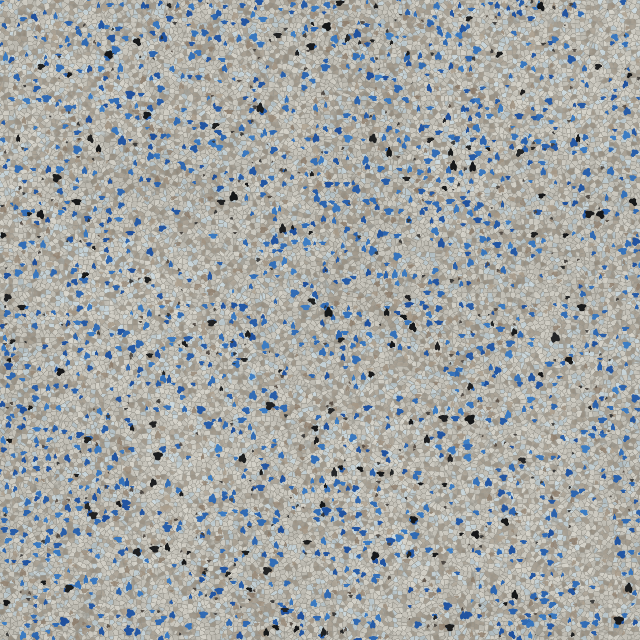
This texture is drawn by a Shadertoy shader. Its source:

```glsl
float hash(vec2 p) {
    return fract(sin(dot(p, vec2(127.1, 311.7))) * 43758.5453);
}

vec2 hash2(vec2 p) {
    return vec2(hash(p), hash(p + 57.3));
}

float noise(vec2 p) {
    vec2 i = floor(p), f = fract(p);
    f = f * f * (3.0 - 2.0 * f);
    return mix(mix(hash(i), hash(i + vec2(1, 0)), f.x),
               mix(hash(i + vec2(0, 1)), hash(i + vec2(1, 1)), f.x), f.y);
}

// Scattered angular chips: x is coverage, y is a random tone per chip
vec2 chips(vec2 uv, float cells, float share, float radius, float seed) {
    float soft = max(0.0009, 0.7 / iResolution.y);
    vec2 result = vec2(0.0);
    for (int y = -1; y <= 1; y++)
    for (int x = -1; x <= 1; x++) {
        vec2 cell = floor(uv * cells) + vec2(x, y);
        vec2 key = cell + seed;
        float density = share * mix(0.4, 1.6, noise(cell / cells * 13.0 + seed));
        if (hash(key) > density) continue;

        vec2 d = uv - (cell + 0.1 + 0.8 * hash2(key + 11.7)) / cells;
        float turn = 6.2832 * hash(key + 23.1);
        d = mat2(cos(turn), -sin(turn), sin(turn), cos(turn)) * d;
        d.y *= mix(1.0, 1.8, hash(key + 31.9));
        float angle = atan(d.y, d.x);
        float outline = 1.0 + 0.17 * sin(3.0 * angle + turn * 5.0)
                            + 0.10 * sin(5.0 * angle + turn * 9.0);
        float size = radius * mix(0.55, 1.35, hash(key + 43.3));
        float cover = smoothstep(soft, -soft, length(d) - size * outline);
        if (cover > result.x) result = vec2(cover, hash(key + 51.7));
    }
    return result;
}

vec3 grainColor(vec2 cell) {
    float pick = hash(cell + 7.7);
    vec3 color = vec3(0.78, 0.77, 0.735);
    if (pick < 0.20) color = vec3(0.64, 0.61, 0.56);
    else if (pick > 0.83) color = vec3(0.74, 0.79, 0.81);
    return color + 0.09 * (hash(cell + 19.3) - 0.5);
}

// Fine packed grains with dim seams between them
vec3 groundStone(vec2 uv) {
    vec2 p = uv * 140.0;
    float nearest = 9.0, second = 9.0, total = 0.0;
    vec3 color = vec3(0.0);
    for (int y = -1; y <= 1; y++)
    for (int x = -1; x <= 1; x++) {
        vec2 cell = floor(p) + vec2(x, y);
        float d = length(p - cell - hash2(cell));
        second = min(second, max(nearest, d));
        nearest = min(nearest, d);
        float weight = exp(-14.0 * d * d);
        color += weight * grainColor(cell);
        total += weight;
    }
    color /= max(total, 1e-6);
    float seam = 1.0 - smoothstep(0.0, 0.28, second - nearest);
    return mix(color, vec3(0.60, 0.59, 0.555), 0.75 * seam);
}

void mainImage(out vec4 fragColor, in vec2 fragCoord) {
    vec2 uv = fragCoord / iResolution.y;
    vec3 color = groundStone(uv);
    color += 0.035 * (noise(uv * 7.0) - 0.5) + 0.05 * (noise(uv * 260.0) - 0.5);

    // Beige and brown pebbles
    vec2 beige = chips(uv, 62.0, 0.22, 0.0048, 100.0);
    color = mix(color, mix(vec3(0.53, 0.46, 0.39), vec3(0.69, 0.64, 0.57), beige.y), 0.8 * beige.x);

    // Blue glass, from deep to bright
    vec2 blue = chips(uv, 62.0, 0.40, 0.0051, 200.0);
    color = mix(color, mix(vec3(0.09, 0.29, 0.61), vec3(0.22, 0.49, 0.78), blue.y), 0.95 * blue.x);

    // Small dark specks and larger black chips
    vec2 speck = chips(uv, 70.0, 0.08, 0.0026, 300.0);
    color = mix(color, mix(vec3(0.16, 0.17, 0.18), vec3(0.36, 0.31, 0.27), speck.y), 0.9 * speck.x);
    vec2 black = chips(uv, 40.0, 0.11, 0.0055, 400.0);
    color = mix(color, vec3(0.08, 0.085, 0.09) + 0.07 * black.y, black.x);

    fragColor = vec4(clamp(color, 0.0, 1.0), 1.0);
}
```
